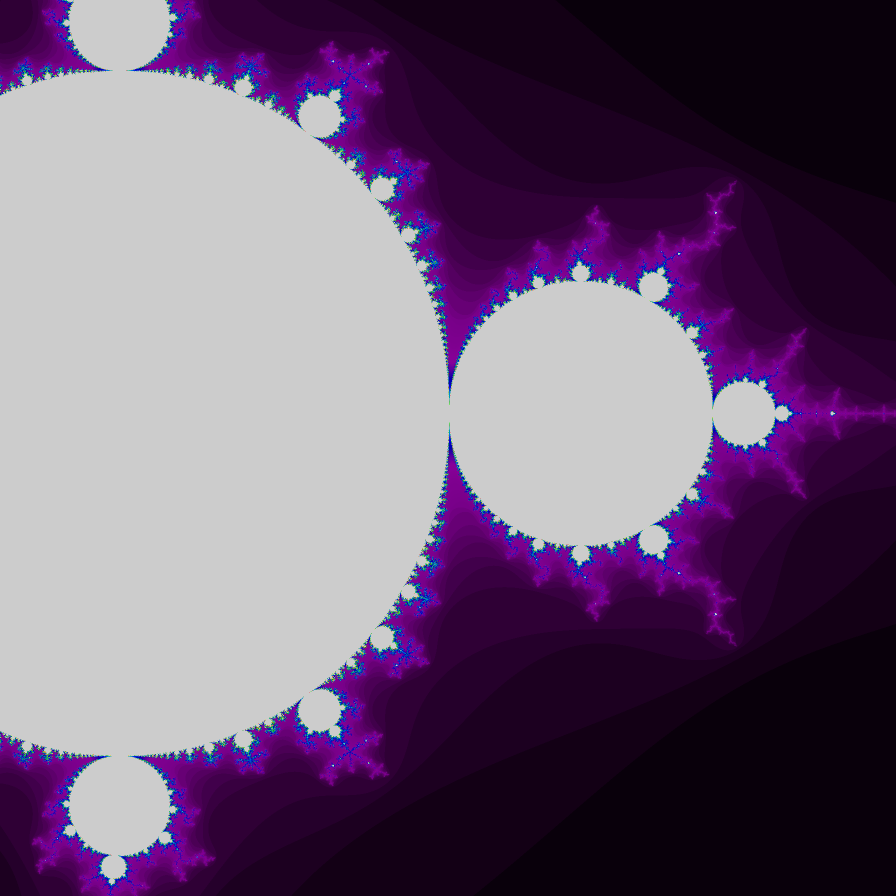
Write a WebGL 1 fragment shader that draws this background.

```glsl
precision highp float;
// Draws a mirrored Mandelbrot set in pale grey with a violet, blue and green escape-time glow.

uniform vec2 u_resolution;

const int MAX_STEPS = 300;
const float SPAN = 1.7;                    // width of the view in the complex plane
const vec2 ORIGIN = vec2(0.102, -0.9155);  // plane point at the lower left corner
const float SHADES = 256.0;

// Closed-form test for the main cardioid and the period-two disc.
bool insideLargeBulbs(vec2 c) {
  float y2 = c.y * c.y;
  float x = c.x - 0.25;
  float q = x * x + y2;
  float disc = (c.x + 1.0) * (c.x + 1.0) + y2;
  return q * (q + x) < 0.25 * y2 || disc < 0.0625;
}

// Fraction of the step limit used before escape; 1 inside the set.
float escapeFraction(vec2 c) {
  if (insideLargeBulbs(c)) return 1.0;
  vec2 z = vec2(0.0);
  for (int i = 0; i < MAX_STEPS; i++) {
    z = vec2(z.x * z.x - z.y * z.y, 2.0 * z.x * z.y) + c;
    if (dot(z, z) > 4.0) return float(i) / float(MAX_STEPS);
  }
  return 1.0;
}

// Blends towards the next colour stop between two positions.
vec3 ramp(vec3 base, vec3 stop, float t, float from, float to) {
  return mix(base, stop, clamp((t - from) / (to - from), 0.0, 1.0));
}

// Spectral palette: black, violet, blue, cyan, green, yellow, red, grey.
vec3 palette(float t) {
  vec3 col = vec3(0.0);
  col = ramp(col, vec3(0.467, 0.0, 0.533), t, 0.0, 0.05);
  col = ramp(col, vec3(0.533, 0.0, 0.6), t, 0.05, 0.1);
  col = ramp(col, vec3(0.0, 0.0, 0.667), t, 0.1, 0.15);
  col = ramp(col, vec3(0.0, 0.0, 0.867), t, 0.15, 0.2);
  col = ramp(col, vec3(0.0, 0.467, 0.867), t, 0.2, 0.25);
  col = ramp(col, vec3(0.0, 0.667, 0.667), t, 0.25, 0.35);
  col = ramp(col, vec3(0.0, 0.667, 0.533), t, 0.35, 0.4);
  col = ramp(col, vec3(0.0, 0.6, 0.0), t, 0.4, 0.45);
  col = ramp(col, vec3(0.0, 1.0, 0.0), t, 0.45, 0.6);
  col = ramp(col, vec3(0.933, 0.933, 0.0), t, 0.6, 0.7);
  col = ramp(col, vec3(1.0, 0.6, 0.0), t, 0.7, 0.8);
  col = ramp(col, vec3(1.0, 0.0, 0.0), t, 0.8, 0.85);
  col = ramp(col, vec3(0.8, 0.0, 0.0), t, 0.85, 0.95);
  return ramp(col, vec3(0.8), t, 0.95, 1.0);
}

// Colour of one sample; the plane is mirrored left to right.
vec3 fractalColor(vec2 uv) {
  vec2 c = ORIGIN + SPAN * vec2(-uv.x, uv.y);
  float shade = min(floor(escapeFraction(c) * SHADES), SHADES - 1.0);
  return palette(shade / (SHADES - 1.0));
}

void main() {
  // Average a 2 by 2 grid of samples to smooth the edges.
  vec3 sum = vec3(0.0);
  for (int j = 0; j < 2; j++) {
    for (int i = 0; i < 2; i++) {
      vec2 offset = 0.5 * vec2(float(i), float(j)) - 0.25;
      sum += fractalColor((gl_FragCoord.xy + offset) / u_resolution);
    }
  }
  gl_FragColor = vec4(sum * 0.25, 1.0);
}
```
